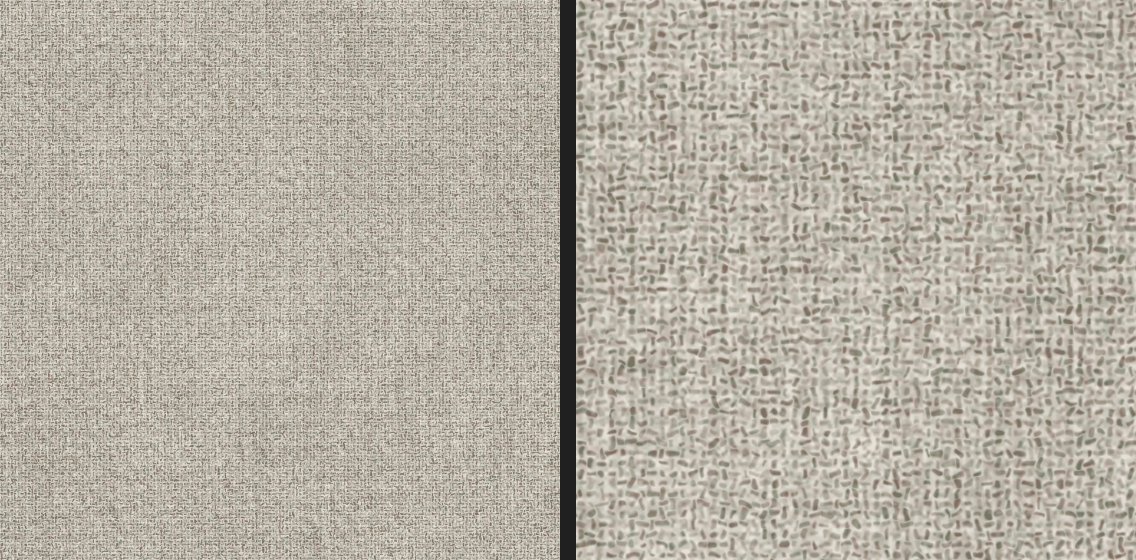
Left, the full canvas; right, a detail of the centre.
Reproduce this texture procedurally as a WebGL 2 fragment shader.

```glsl
#version 300 es
precision highp float;
// Plain-woven linen in warm grey: a light cloth with short dark gaps, one per
// thread crossing, lying roughly along warp and weft in an irregular checker.
// Streaked yarn, faint clouds and fine fibre grain vary the tone.

#define THREADS 165.0      // threads across the canvas
#define GRAIN_SCALE 390.0  // fibre specks across the canvas
#define FRAY 0.34          // roughness of the gap edges, in thread widths
#define TILT 0.9           // range of gap directions, in radians
#define MISWEAVE 0.10      // share of crossings that break the checker
#define GAP_DEPTH 0.60     // mean darkness of the gaps
#define STREAK 0.13        // tone change between threads
#define CLOUD 0.10         // tone change of broad patches
#define GRAIN 0.62         // tone change of fibre specks
#define BASE_TONE 0.81     // tone of a thread top
#define DARK vec3(0.53, 0.50, 0.44)
#define LIGHT vec3(0.86, 0.84, 0.80)

out vec4 fragColor;
uniform vec2 u_resolution;

float hash(vec2 p) {
    return fract(sin(dot(p, vec2(127.1, 311.7))) * 43758.5453);
}

float noise(vec2 p) {
    vec2 i = floor(p), f = fract(p);
    f = f * f * (3.0 - 2.0 * f);
    return mix(mix(hash(i), hash(i + vec2(1, 0)), f.x),
               mix(hash(i + vec2(0, 1)), hash(i + vec2(1, 1)), f.x), f.y);
}

// Noise centred on zero
float signedNoise(vec2 p) {
    return noise(p) - 0.5;
}

// Darkness of one rounded gap; d is the offset from its crossing
float gap(vec2 cell, vec2 d, float pixel) {
    float flip = step(hash(cell + 17.3), MISWEAVE);
    bool alongWeft = mod(cell.x + cell.y + flip, 2.0) > 0.5;
    d -= 0.2 * (vec2(hash(cell + 5.1), hash(cell + 31.7)) - 0.5);
    float angle = TILT * (hash(cell + 83.9) - 0.5);
    d = mat2(cos(angle), sin(angle), -sin(angle), cos(angle)) * d;
    d = abs(alongWeft ? d : d.yx);
    float halfLength = mix(0.12, 0.42, hash(cell + 41.9));
    float radius = mix(0.16, 0.27, hash(cell + 57.7));
    float dist = length(vec2(max(d.x - halfLength, 0.0), d.y)) - radius;
    float soft = max(0.16, 0.5 * pixel);
    float depth = GAP_DEPTH * mix(0.5, 1.5, hash(cell + 73.1));
    return depth * (1.0 - smoothstep(-soft, soft, dist));
}

// Darkest gap among the crossings around p
float gapShade(vec2 p, float pixel) {
    vec2 home = floor(p);
    float shade = 0.0;
    for (int y = -1; y <= 1; y++) {
        for (int x = -1; x <= 1; x++) {
            vec2 cell = home + vec2(x, y);
            shade = max(shade, gap(cell, p - cell - 0.5, pixel));
        }
    }
    return shade;
}

// Uneven yarn: every thread has its own tone, drifting along its length
float yarnStreaks(vec2 p) {
    float warp = signedNoise(vec2(p.x + 300.0, p.y * 0.06));
    float weft = signedNoise(vec2(p.x * 0.06, p.y + 700.0));
    return STREAK * (warp + weft);
}

// Broad patches with bands along both thread directions
float clouds(vec2 uv) {
    float patches = signedNoise(uv * vec2(5.0, 6.0) + 3.7);
    float warpBands = signedNoise(uv * vec2(34.0, 4.0) + 51.2);
    float weftBands = signedNoise(uv * vec2(4.0, 34.0) + 89.6);
    return CLOUD * (0.6 * patches + 0.4 * (warpBands + weftBands));
}

void main() {
    vec2 uv = gl_FragCoord.xy / u_resolution.y;
    float pixel = THREADS / u_resolution.y;

    // Thread grid with frayed edges
    vec2 p = uv * THREADS;
    vec2 frayed = p + FRAY * vec2(signedNoise(p * 1.4 + 7.0),
                                  signedNoise(p * 1.4 + 95.0));

    // Tone from weave, yarn, patches and fibres
    float tone = BASE_TONE - gapShade(frayed, pixel);
    tone += yarnStreaks(p) + clouds(uv);
    tone += GRAIN * signedNoise(uv * GRAIN_SCALE + 13.0);
    tone = clamp(tone, -0.15, 1.12);

    // Faint warm and cool fibres, stronger in the shade
    float tint = signedNoise(uv * GRAIN_SCALE * 0.6 + 200.0);
    vec3 colour = mix(DARK, LIGHT, tone);
    colour += tint * (1.2 - tone) * vec3(0.05, -0.03, -0.01);
    fragColor = vec4(colour, 1.0);
}
```
